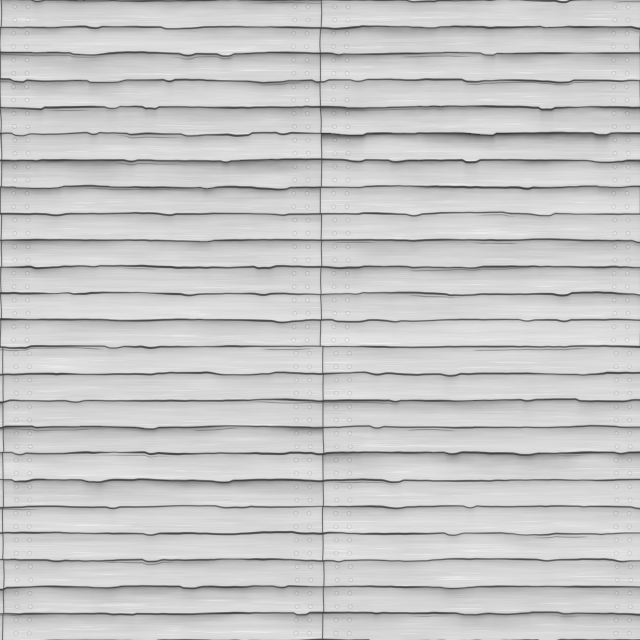
Write a Shadertoy shader that draws this texture map.

```glsl
float hash(vec2 p) {
    return fract(sin(dot(p, vec2(127.1, 311.7))) * 43758.5453);
}

float noise(vec2 p) {
    vec2 i = floor(p), f = fract(p);
    f = f * f * (3.0 - 2.0 * f);
    return mix(mix(hash(i), hash(i + vec2(1, 0)), f.x),
               mix(hash(i + vec2(0, 1)), hash(i + vec2(1, 1)), f.x), f.y);
}

float fbm(vec2 p) {
    float sum = 0.0, amp = 0.5;
    for (int i = 0; i < 4; i++) {
        sum += amp * noise(p);
        p = p * 2.03 + 17.3;
        amp *= 0.5;
    }
    return sum;
}

float stroke(float d, float halfWidth, float aa) {
    return 1.0 - smoothstep(halfWidth - aa, halfWidth + aa, abs(d));
}

// Ragged height of the joint between two rows, in row units
float jointHeight(float x, float joint) {
    float slow = noise(vec2(x * 14.0, joint * 7.3)) - 0.5;
    float chips = smoothstep(0.62, 0.9, noise(vec2(x * 34.0, joint * 5.1 + 40.0)));
    return joint + 0.09 * slow - 0.07 * chips + 0.02 * (noise(vec2(x * 90.0, joint * 3.7)) - 0.5);
}

void mainImage(out vec4 fragColor, in vec2 fragCoord) {
    const float ROWS = 24.0;
    vec2 uv = fragCoord / iResolution.xy;
    float px = 1.0 / iResolution.y;
    float aaRow = px * ROWS * 0.8;

    // Row between two ragged joints
    float y = uv.y * ROWS;
    float nearest = floor(y + 0.5);
    float joint = jointHeight(uv.x, nearest);
    float row = y < joint ? nearest - 1.0 : nearest;
    float depth = max(jointHeight(uv.x, row + 1.0) - y, 0.0);

    // Two planks per row, with the butt joint drifting in the lower rows
    float drift = 0.0005 + 0.0035 * step(row, 10.5) + 0.002 * hash(vec2(row, 4.0));
    drift += 0.0016 * (noise(vec2(y * 1.7, row)) - 0.5);
    float along = (uv.x - drift) * 2.0;
    vec2 plank = vec2(mod(floor(along), 2.0), row);
    float endDist = 0.5 * min(fract(along), 1.0 - fract(along));
    float seed = hash(plank + 3.7);

    // Wood tone, long grain and pale scuffs
    vec2 grainPos = vec2(uv.x * 9.0, y * 7.0) + seed * 91.0;
    float tone = 0.872 + 0.025 * (hash(plank + 8.1) - 0.5);
    tone += 0.07 * (fbm(grainPos) - 0.47);
    tone += 0.045 * (fbm(grainPos * vec2(2.0, 4.0)) - 0.47);
    float scuff = smoothstep(0.55, 0.8, fbm(grainPos * vec2(1.6, 2.2) + 30.0));
    tone += 0.05 * scuff * smoothstep(0.25, 0.6, depth);

    // Smudged shadow below the upper joint
    float smudge = fbm(vec2(uv.x * 11.0, y * 1.5) + seed * 53.0);
    float strength = (0.15 + 0.5 * seed * seed) * (0.45 + 1.15 * smudge);
    float reach = depth * (1.25 - 0.5 * smudge);
    tone -= strength * (0.5 * exp(-9.0 * reach) + 0.5 * exp(-2.8 * reach));
    tone -= 0.08 * exp(-22.0 * abs(y - jointHeight(uv.x, row)));

    // Nail pairs at both plank ends
    float level = fract(y);
    vec2 nailPos = vec2(abs(endDist - 0.0312) - 0.0104, (abs(level - 0.5) - 0.25) / ROWS);
    float nail = length(nailPos);
    tone += 0.035 * (1.0 - smoothstep(0.0028 - px, 0.0028 + px, nail));
    tone -= 0.12 * stroke(nail - 0.003, 0.0004, px);

    // Thin splits peeling off the upper edge
    float split = depth - 0.1 - 0.1 * (noise(vec2(uv.x * 18.0, row * 9.1)) - 0.5);
    float splitMask = smoothstep(0.72, 0.85, noise(vec2(uv.x * 9.0, row * 6.7 + 20.0)));
    tone = mix(tone, 0.4, 0.65 * splitMask * stroke(split, 0.016, aaRow));

    // Dark joints between rows and plank ends
    float weight = noise(vec2(uv.x * 22.0, nearest * 4.3 + 11.0));
    float rowLine = stroke(y - joint, 0.018 + 0.022 * weight, aaRow);
    tone = mix(tone, 0.24, rowLine * (0.65 + 0.3 * weight));
    tone -= 0.05 * exp(-endDist * 500.0);
    tone = mix(tone, 0.28, 0.8 * stroke(endDist, 0.0007, px * 0.8));

    fragColor = vec4(vec3(clamp(tone, 0.0, 1.0)), 1.0);
}
```
